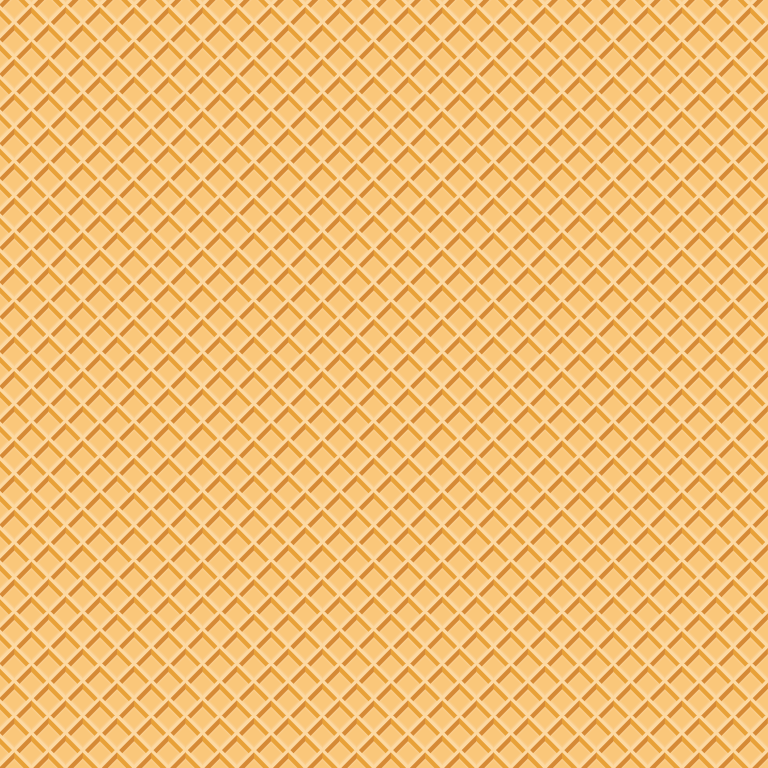
A WebGL 1 fragment shader for this pattern:

```glsl
precision highp float;
// A waffle lattice: pale diagonal ridges around sunken diamond cells.
// Two skewed coordinates turn each diamond into a unit square, which is
// painted in order: floor with a soft rim, two shaded walls, then ridges.

uniform vec2 u_resolution;

const vec2 REPEATS = vec2(22.43, 22.15);   // diamonds across and up
const vec2 CROSSING = vec2(0.4644, 0.6102); // where two ridges meet
// Widths are fractions of the spacing between parallel ridges.
const float RIDGE_HALF = 0.066;
const float WALL_WIDTH = 0.178;
const float RIM_WIDTH = 0.10;

const vec3 FLOOR_COLOR = vec3(0.98, 0.78, 0.48);
const vec3 RIM_COLOR = vec3(0.98, 0.81, 0.56);
const vec3 RIDGE_COLOR = vec3(0.99, 0.85, 0.64);
const vec3 LEFT_WALL_COLOR = vec3(0.84, 0.54, 0.21);
const vec3 RIGHT_WALL_COLOR = vec3(0.91, 0.63, 0.22);

// Smoothed fill of the region where the signed distance is negative.
float fill(float dist, float pixel) {
  return clamp(0.5 - dist / pixel, 0.0, 1.0);
}

// x climbs to the upper right, y to the upper left; ridges lie on integers.
vec2 latticeCoords(vec2 uv) {
  vec2 p = (uv - CROSSING) * REPEATS;
  return vec2(p.y + p.x, p.y - p.x);
}

void main() {
  float scale = min(u_resolution.x, u_resolution.y);
  vec2 lattice = latticeCoords(gl_FragCoord.xy / scale);
  float pixel = length(REPEATS) / scale;

  vec2 fromLower = fract(lattice);
  vec2 fromUpper = 1.0 - fromLower;

  // Floor, slightly lighter towards its edges
  vec2 wallDist = fromUpper - RIDGE_HALF - WALL_WIDTH;
  vec2 inset = min(wallDist, fromLower - RIDGE_HALF);
  float rim = 1.0 - smoothstep(0.0, RIM_WIDTH, min(inset.x, inset.y));
  vec3 color = mix(FLOOR_COLOR, RIM_COLOR, rim);

  // Shaded walls, mitred under the top corner
  float leftSide = fill((fromUpper.y - fromUpper.x) * 0.7071, pixel);
  vec3 wallColor = mix(RIGHT_WALL_COLOR, LEFT_WALL_COLOR, leftSide);
  color = mix(color, wallColor, fill(min(wallDist.x, wallDist.y), pixel));

  // Raised ridges
  vec2 ridgeDist = min(fromLower, fromUpper) - RIDGE_HALF;
  color = mix(color, RIDGE_COLOR, fill(min(ridgeDist.x, ridgeDist.y), pixel));

  gl_FragColor = vec4(color, 1.0);
}
```
